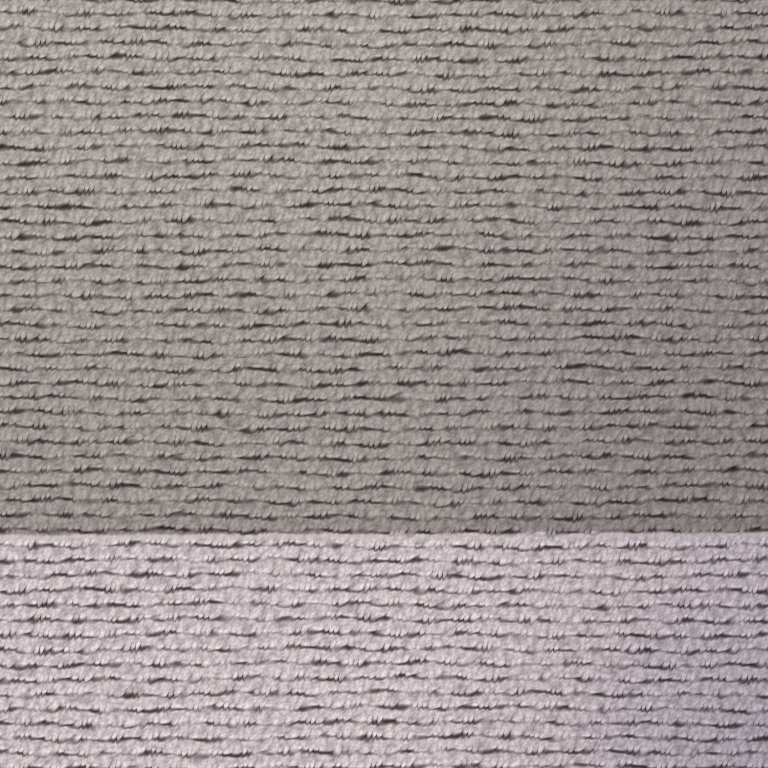
Reproduce this texture procedurally as a three.js fragment shader.

```glsl
varying vec2 vUv;

const float ROWS = 52.0;
const float TUFTS = 92.0;
const float TUFT_LEAN = 0.9;
const float GAP_HALF_WIDTH = 0.17;
const float GAP_DARKNESS = 0.58;
const float LOOP_CONTRAST = 0.30;
const float FIBRE_CONTRAST = 0.20;
const float SEAM_LEFT = 0.303;
const float SEAM_RISE = 0.005;
const vec3 SHADE_LIGHT = vec3(0.660, 0.630, 0.608);
const vec3 SHADE_DEEP = vec3(0.530, 0.498, 0.492);
const vec3 PALE_LIGHT = vec3(0.765, 0.718, 0.728);
const vec3 PALE_DEEP = vec3(0.620, 0.578, 0.622);
const vec3 HOLLOW_TINT = vec3(1.03, 0.98, 0.98);

float hash(vec2 p) {
  vec3 q = fract(p.xyx * vec3(0.1031, 0.1030, 0.0973));
  q += dot(q, q.yzx + 33.33);
  return fract((q.x + q.y) * q.z);
}

// Distance to the nearest jittered cell centre
float cellular(vec2 p) {
  vec2 cell = floor(p);
  float nearest = 4.0;
  for (int j = -1; j <= 1; j++) {
    for (int i = -1; i <= 1; i++) {
      vec2 id = cell + vec2(float(i), float(j));
      vec2 centre = id + vec2(hash(id), hash(id + 71.7));
      vec2 delta = centre - p;
      nearest = min(nearest, dot(delta, delta));
    }
  }
  return sqrt(nearest);
}

// Slow sag of the rows, with a small uneven ripple
float rowWobble(vec2 p) {
  return 0.10 * sin(p.x * 7.0 + p.y * 11.0)
       + 0.08 * sin(p.x * 31.0 - p.y * 47.0)
       + 0.07 * sin(p.x * 97.0 + p.y * 191.0);
}

// How open the gap is along one row, in short uneven stretches
float gapOpening(float x, float row) {
  float phase = 6.2832 * hash(vec2(row, 5.0));
  float waves = 0.6 * sin(x * 15.0 + phase)
              + 0.8 * sin(x * 59.0 + phase * 3.0)
              + 0.8 * sin(x * 113.0 - phase * 5.0)
              + 0.7 * sin(x * 237.0 + phase * 7.0);
  float columns = sin(x * 32.0 + 0.8 * sin(row * 0.3));
  return smoothstep(-2.0, 1.6, waves + 0.25 * columns);
}

// Brightness of the woven loops
float weave(vec2 p) {
  float rowPos = p.y * ROWS + rowWobble(p);
  float row = floor(rowPos + 0.5);
  float d = rowPos - row;
  float phase = 6.2832 * hash(vec2(row, 19.0));

  // Leaning tufts with scalloped lower edges
  float across = p.x * TUFTS - d * TUFT_LEAN + phase
               + 0.40 * sin(p.x * 151.0 + phase) + 0.3 * sin(p.x * 67.0 - phase);
  float bulge = abs(sin(3.14159 * across));
  float tuftSize = hash(vec2(floor(across), row));
  float edge = 0.06 - 0.11 * bulge + 0.16 * (tuftSize - 0.5) * bulge;

  // Dark hollow below each tuft, deepest between neighbours
  float opening = gapOpening(p.x, row);
  opening *= mix(1.0, 0.45 + 0.65 * tuftSize, bulge);
  float width = GAP_HALF_WIDTH * (0.75 + 0.4 * opening);
  float gap = 1.0 - smoothstep(0.0, width + 0.05, abs(d - edge));
  float crease = (1.0 - smoothstep(0.0, 0.6, bulge))
               * smoothstep(0.0, 0.12, d) * (1.0 - smoothstep(0.25, 0.5, d));

  // Slanted loops and finer fibres
  float loops = cellular(vec2(p.x * 112.0 - rowPos * 0.6, rowPos * 1.5));
  float fibres = cellular(vec2(p.x * 240.0 - p.y * 90.0, p.y * 215.0));
  float light = 1.0 + LOOP_CONTRAST * (0.46 - loops) + FIBRE_CONTRAST * (0.46 - fibres);
  light += 0.10 * bulge * smoothstep(0.04, 0.2, d) * (1.0 - smoothstep(0.25, 0.5, d));
  light -= 0.20 * crease * (0.3 + 0.7 * opening);
  return light * (1.0 - GAP_DARKNESS * gap * (0.22 + 0.9 * opening));
}

void main() {
  vec2 p = vUv;
  float seam = p.y - SEAM_LEFT - SEAM_RISE * p.x - 0.0008 * sin(p.x * 75.0);

  // Shaded upper part, lightest at the upper left
  float upperFall = 0.45 * smoothstep(1.0, 0.36, p.y) + 0.55 * smoothstep(0.4, 1.0, p.x);
  vec3 upper = mix(SHADE_LIGHT, SHADE_DEEP, upperFall);

  // Pale lower part, turning violet towards the lower right
  float lowerFall = smoothstep(0.5, 1.05, p.x) * (0.55 + 0.45 * smoothstep(0.3, 0.0, p.y));
  vec3 lower = mix(PALE_LIGHT, PALE_DEEP, lowerFall);

  vec3 colour = mix(lower, upper, smoothstep(-0.0025, 0.0025, seam));
  float light = weave(p);

  // Soft shadow above the seam and a bright flattened lip below it
  float shadow = smoothstep(-0.001, 0.003, seam) * exp(-max(seam, 0.0) * 65.0);
  float lip = smoothstep(-0.009, -0.004, seam) * (1.0 - smoothstep(-0.003, 0.001, seam));
  light = mix(light, 1.04, 0.55 * lip) * (1.0 - 0.12 * shadow);

  // Warm tint in the hollows
  colour *= mix(HOLLOW_TINT, vec3(1.0), smoothstep(0.4, 0.9, light));
  gl_FragColor = vec4(clamp(colour * light, 0.0, 1.0), 1.0);
}
```
